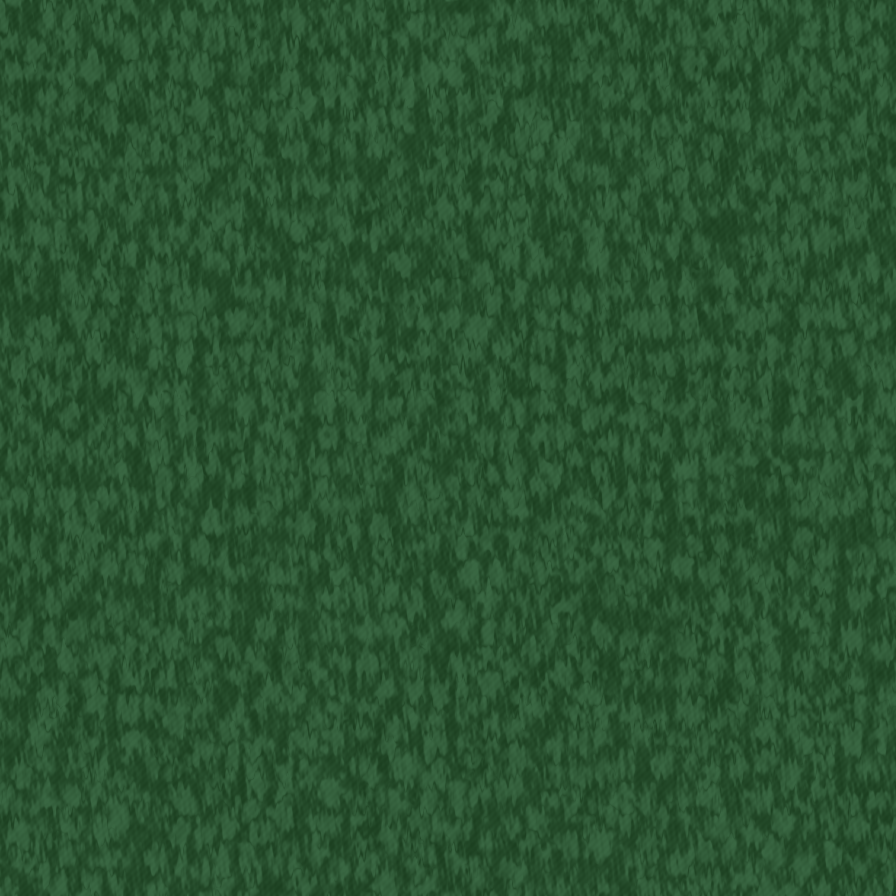
Write a Shadertoy shader that draws this texture.

```glsl
// Green felted cloth: soft mottled tufts with ragged vertical fibres and a faint twill.

const vec3 SHADOW = vec3(0.110, 0.250, 0.127);
const vec3 HIGHLIGHT = vec3(0.218, 0.395, 0.253);

const float TUFTS = 32.0;                    // tufts across the canvas
const float JITTER = 0.92;                   // irregularity of tuft centres
const vec2 FINE_FIBRES = vec2(330.0, 105.0); // fibre cells across and up
const vec2 LONG_FIBRES = vec2(170.0, 36.0);
const vec2 RAGGED = vec2(0.30, 0.75);        // edge displacement, in tufts
const float FRAY = 0.55;                     // fibres breaking up the tuft edges
const float TWILL_LINES = 125.0;

const float BASE_TONE = 0.25;
const float TUFT_CONTRAST = 0.60;
const float FINE_CONTRAST = 0.36;
const float LONG_CONTRAST = 0.20;
const float TWILL_CONTRAST = 0.055;
const float BROAD_CONTRAST = 0.02;

vec2 hash2(vec2 p) {
    vec3 q = fract(vec3(p.xyx) * vec3(0.1031, 0.1030, 0.0973));
    q += dot(q, q.yzx + 33.33);
    return fract((q.xx + q.yz) * q.zy);
}

float valueNoise(vec2 p) {
    vec2 cell = floor(p);
    vec2 f = fract(p);
    f = f * f * (3.0 - 2.0 * f);
    float low = mix(hash2(cell).x, hash2(cell + vec2(1, 0)).x, f.x);
    float high = mix(hash2(cell + vec2(0, 1)).x, hash2(cell + vec2(1, 1)).x, f.x);
    return mix(low, high, f.y);
}

// Distances to the nearest and second nearest tuft centres.
vec2 cellular(vec2 p) {
    vec2 cell = floor(p);
    vec2 nearest = vec2(8.0);
    for (int y = -2; y <= 2; y++) {
        for (int x = -2; x <= 2; x++) {
            vec2 neighbour = cell + vec2(x, y);
            vec2 centre = neighbour + 0.5 + JITTER * (hash2(neighbour) - 0.5);
            float d = length(centre - p);
            nearest.y = min(nearest.y, max(nearest.x, d));
            nearest.x = min(nearest.x, d);
        }
    }
    return nearest;
}

void mainImage(out vec4 fragColor, in vec2 fragCoord) {
    vec2 uv = fragCoord / iResolution.y;

    // Fibres, slightly slanted
    vec2 slanted = uv + vec2(0.12 * uv.y, 0.0);
    float fine = valueNoise(slanted * FINE_FIBRES + 17.0) - 0.5;
    float coarse = valueNoise(uv * LONG_FIBRES + 91.0) - 0.5;

    // Tufts with edges dragged and frayed along the fibres
    float drag = valueNoise(uv * FINE_FIBRES * vec2(0.85, 0.7) + 53.0) - 0.5;
    float sway = valueNoise(uv * TUFTS * 4.0 + 7.0) - 0.5;
    vec2 d = cellular(uv * TUFTS + RAGGED * vec2(sway, drag));
    float tuft = smoothstep(-0.62, 0.36, d.y - 2.0 * d.x + FRAY * (fine + coarse));

    // Twill and slow drift of tone
    float twill = sin(6.2832 * TWILL_LINES * (uv.x - uv.y));
    float broad = sin(uv.x * 9.0 + 2.0 * sin(uv.y * 7.0)) * sin(uv.y * 11.0 + 1.3);

    float tone = BASE_TONE + TUFT_CONTRAST * tuft
               + FINE_CONTRAST * fine + LONG_CONTRAST * coarse
               + TWILL_CONTRAST * twill + BROAD_CONTRAST * broad;
    fragColor = vec4(mix(SHADOW, HIGHLIGHT, clamp(tone, 0.0, 1.05)), 1.0);
}
```
